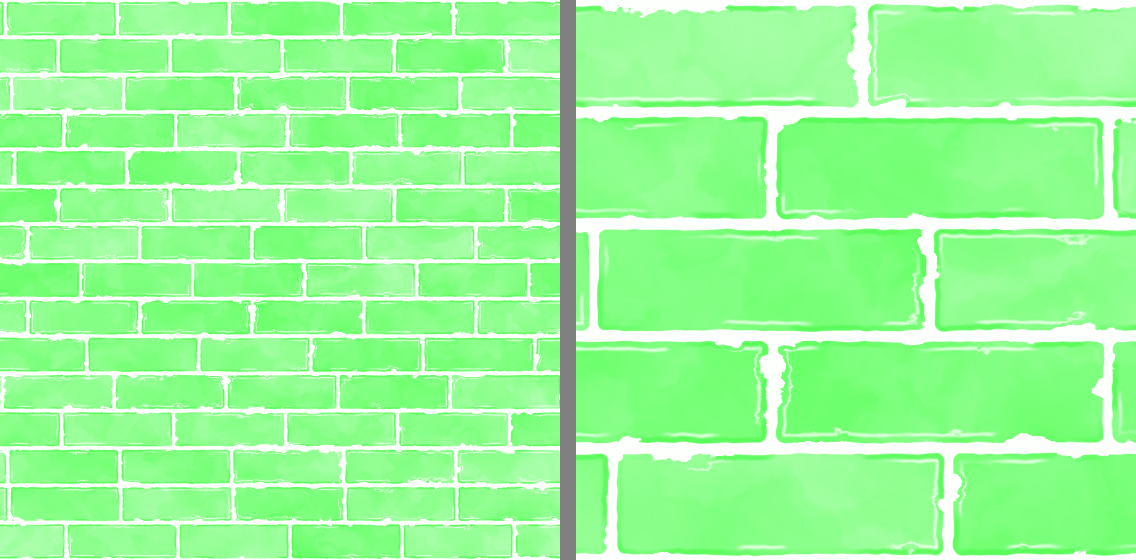
Left: the whole. Right: its middle third, enlarged.
A Shadertoy shader for this texture:

```glsl
// Painted green brick wall: 15 courses of 5 bricks with white mortar.
// Each brick is a rounded-box distance with a wobbly, chipped rim, a dark
// outline, a broken highlight and a watercolour wash from layered noise.

const float ROWS = 15.0;
const float COLUMNS = 5.0;
const float BRICK_LENGTH = ROWS / COLUMNS;      // in course heights
const vec2 HALF_JOINT = vec2(0.043, 0.050);
const vec3 MORTAR = vec3(0.99, 1.0, 0.99);
const vec3 OUTLINE = vec3(0.34, 0.98, 0.34);
const vec3 DEEP_GREEN = vec3(0.40, 1.0, 0.40);
const vec3 PALE_GREEN = vec3(0.72, 1.0, 0.72);

// Position of the first upright joint in each course, bottom to top,
// as a fraction of the brick length.
const float JOINT_SHIFT[15] = float[15](
    0.59, 0.08, 0.07, 0.55, 0.02, 0.775, 0.25, 0.72,
    0.25, 0.52, 0.13, 0.57, 0.105, 0.52, 0.047);

float hash(vec2 p) {
    return fract(sin(dot(p, vec2(127.1, 311.7))) * 43758.5453);
}

float noise(vec2 p) {
    vec2 cell = floor(p);
    vec2 f = fract(p);
    f = f * f * (3.0 - 2.0 * f);
    float low = mix(hash(cell), hash(cell + vec2(1, 0)), f.x);
    float high = mix(hash(cell + vec2(0, 1)), hash(cell + vec2(1, 1)), f.x);
    return mix(low, high, f.y);
}

float fbm(vec2 p) {
    float sum = 0.0;
    float weight = 0.5;
    for (int i = 0; i < 5; i++) {
        sum += weight * noise(p);
        p = mat2(1.6, 1.2, -1.2, 1.6) * p + 7.3;
        weight *= 0.5;
    }
    return sum;
}

float roundedBox(vec2 p, vec2 halfSize, float radius) {
    vec2 q = abs(p) - halfSize + radius;
    return length(max(q, 0.0)) + min(max(q.x, q.y), 0.0) - radius;
}

// Soft line of the given half width, centred where d equals center
float stroke(float d, float center, float halfWidth, float blur) {
    return 1.0 - smoothstep(halfWidth - blur, halfWidth + blur, abs(d - center));
}

// Blotchy pigment amount, 0 deep to 1 pale
float wash(vec2 p, float tone) {
    vec2 warp = vec2(fbm(p * 1.7 + 3.1), fbm(p * 1.7 + 11.9)) - 0.5;
    vec2 q = p + warp * 0.9;
    float cloud = fbm(q * vec2(0.9, 1.2)) - 0.48;
    float blotch = smoothstep(0.46, 0.56, fbm(q * 1.5 + 21.0)) - 0.5;
    float grain = noise(p * 14.0) - 0.5;
    return 0.47 + 0.48 * (tone - 0.5) + 0.65 * cloud + 0.13 * blotch + 0.03 * grain;
}

vec3 brickColor(vec2 p, vec2 id, float blur) {
    vec2 seed = id * vec2(17.3, 9.7) + 40.0;
    vec2 s = p + seed;
    float age = hash(id + 5.3);

    // Rim: slow wobble, fine raggedness and chips bitten out by mortar
    float d = roundedBox(p, vec2(0.5 * BRICK_LENGTH, 0.5) - HALF_JOINT, 0.07);
    d += 0.022 * (noise(s * 4.0) - 0.5) + 0.014 * (noise(s * 13.0) - 0.5);
    float chip = max(fbm(s * vec2(3.2, 4.5) + 60.0) - 0.60 + 0.08 * age, 0.0);
    d += 0.42 * chip;

    // Watercolour body
    vec3 color = mix(DEEP_GREEN, PALE_GREEN, clamp(wash(s, hash(id + 1.7)), 0.0, 1.0));

    // Pigment gathered along the rim, broken by noise
    float ink = smoothstep(0.30, 0.62, noise(s * 2.3 + 31.0));
    ink *= 1.0 - smoothstep(0.0, 0.08, chip);
    color = mix(color, OUTLINE, 0.85 * ink * stroke(d, -0.025, 0.022, 0.012 + 0.5 * blur));

    // Brushed highlight just inside the rim
    float brush = smoothstep(0.50, 0.68, noise(s * 2.1 + 77.0) + 0.28 * (age - 0.5));
    float shine = stroke(d, -0.068, 0.013, 0.012 + 0.5 * blur);
    color = mix(color, MORTAR, 0.75 * brush * shine);

    float coverage = 1.0 - smoothstep(-blur, blur, d);
    return mix(MORTAR, color, coverage);
}

void mainImage(out vec4 fragColor, in vec2 fragCoord) {
    // Grid in course heights, each course slid to its own joint position
    vec2 p = fragCoord / iResolution.xy * ROWS;
    float row = clamp(floor(p.y), 0.0, ROWS - 1.0);
    float along = p.x / BRICK_LENGTH - JOINT_SHIFT[int(row)];
    vec2 id = vec2(mod(floor(along), COLUMNS), row);
    vec2 local = vec2((fract(along) - 0.5) * BRICK_LENGTH, p.y - row - 0.5);

    float blur = 0.75 * ROWS / min(iResolution.x, iResolution.y);
    fragColor = vec4(brickColor(local, id, blur), 1.0);
}
```
